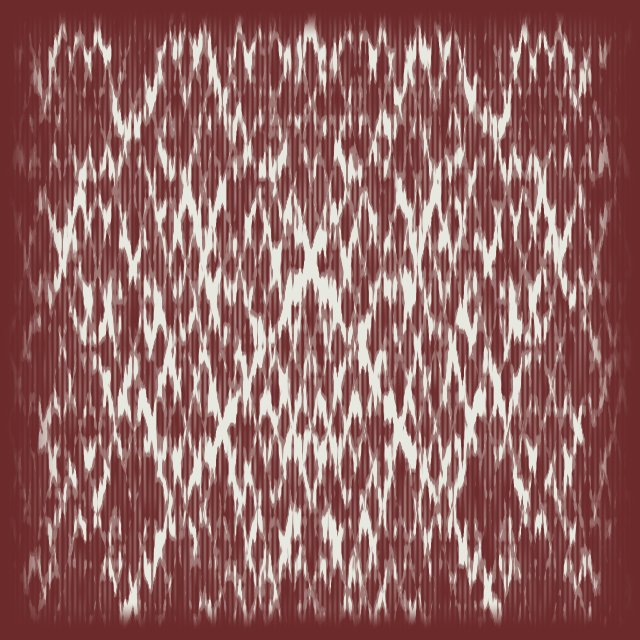
Write a Shadertoy shader that draws this pattern.

```glsl
// Ikat cloth: pale steep strokes dyed into dark red warp threads.
// Two fine lattices of narrow lenses are strengthened along mirrored diamond
// lattices, roughened by thread slippage, and faded out toward the borders.

float hash(vec2 p) {
    return fract(sin(dot(p, vec2(127.1, 311.7))) * 43758.5453);
}

float noise(vec2 p) {
    vec2 i = floor(p), f = fract(p);
    f = f * f * (3.0 - 2.0 * f);
    return mix(mix(hash(i), hash(i + vec2(1, 0)), f.x),
               mix(hash(i + vec2(0, 1)), hash(i + 1.0), f.x), f.y);
}

// Horizontal distance to the nearest line of a staggered diamond lattice
float latticeDistance(vec2 p, vec2 halfCell) {
    vec2 q = p / halfCell;
    vec2 lines = abs(fract(vec2(q.x + q.y, q.x - q.y) * 0.5 + 0.5) - 0.5);
    return min(lines.x, lines.y) * 2.0 * halfCell.x;
}

// Soft band around a lattice line
float band(float d, float width) {
    return exp(-d * d / (width * width));
}

void mainImage(out vec4 fragColor, in vec2 fragCoord) {
    vec2 uv = fragCoord / iResolution.xy;
    vec3 madder = vec3(0.425, 0.165, 0.17);
    vec3 cotton = vec3(0.907, 0.91, 0.875);

    // Mirror about the main axis; each warp thread slips up or down
    vec2 p = vec2(abs(uv.x - 0.486), uv.y);
    float thread = uv.x * 256.0;
    float slip = mix(hash(vec2(floor(thread), 3.0)),
                     hash(vec2(floor(thread) + 1.0, 3.0)),
                     smoothstep(0.1, 0.9, fract(thread))) - 0.5;
    p.y += 0.02 * slip;

    // Strokes are broad at the centre and thin toward the borders
    vec2 arch = 4.0 * uv * (1.0 - uv);
    float swell = pow(max(arch.x * arch.y, 0.0), 0.38);

    // Large and middle diamonds gather the steep lenses into diagonals
    float large = band(latticeDistance(p - vec2(0.0, 0.596), vec2(0.0945, 0.1855)), 0.011);
    float middle = band(latticeDistance(p - vec2(0.0, 0.587), vec2(0.069, 0.127)), 0.009);
    float lens = 1.0 - latticeDistance(p - vec2(0.0, 0.961), vec2(0.01389, 0.063)) / 0.01389;
    float wideLens = 1.0 - latticeDistance(p - vec2(0.0, 0.961), vec2(0.02778, 0.09)) / 0.02778;
    float patchy = noise(p * vec2(72.0, 20.0) + 4.0) - 0.5;
    float grain = cos(uv.x * 804.0);
    float fray = noise(uv * vec2(256.0, 70.0)) - 0.5;
    float cover = 0.55 * lens + 0.28 * wideLens + 0.2 * large + 0.17 * middle
                + 0.34 * patchy + 0.07 * grain + 0.14 * fray
                + 0.3 * (swell - 0.8) - 0.755;

    // Solid resist, scalloped bleed and faint streaks along the threads
    float core = smoothstep(-0.08, 0.1, cover);
    float scallop = 0.08 + 0.08 * abs(sin(uv.y * 145.0));
    float bleed = smoothstep(-0.08, 0.08, cover + scallop);
    float streak = (0.5 + 0.5 * grain) * swell;
    streak *= noise(vec2(uv.x * 160.0, uv.y * 26.0));
    float pale = max(core, max(0.42 * bleed, 0.6 * streak));

    // Fade into the plain red border
    vec2 edge = min(uv, 1.0 - uv);
    float fade = smoothstep(0.004, 0.1, edge.x) * smoothstep(0.015, 0.06, edge.y);
    fragColor = vec4(mix(madder, cotton, pale * fade), 1.0);
}
```
